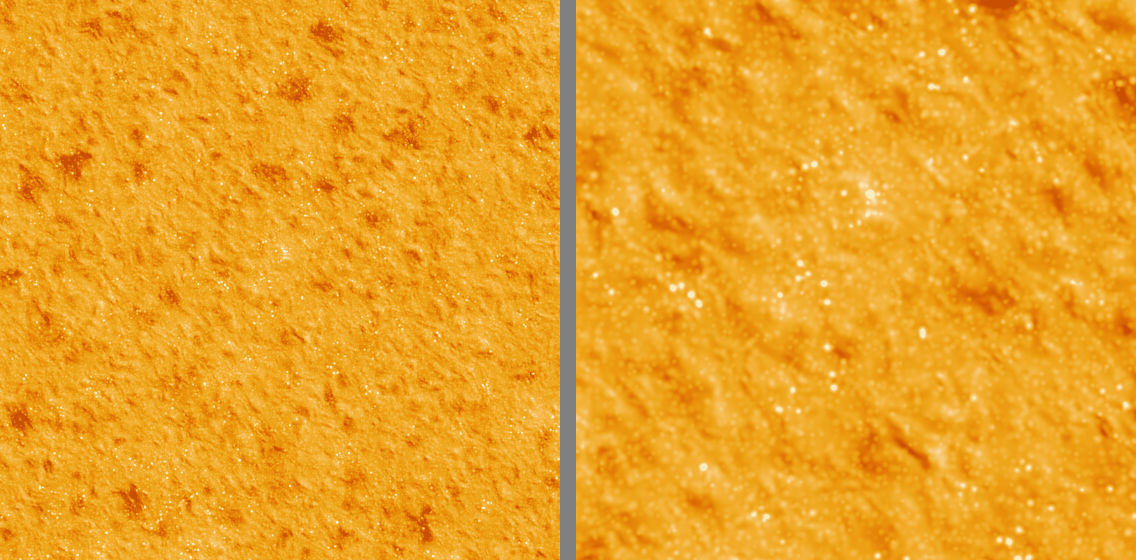
Left, the full canvas; right, a detail of the centre.
Reproduce this texture procedurally as a WebGL 1 fragment shader.

```glsl
precision highp float;
uniform vec2 u_resolution;

vec3 hash3(vec2 cell) {
  vec3 q = fract(cell.xyx * vec3(0.1031, 0.1030, 0.0973));
  q += dot(q, q.yxz + 33.33);
  return fract((q.xxy + q.yzz) * q.zyx);
}

// Cellular noise: one soft round blob per cell; higher rarity leaves fewer strong ones.
float blobs(vec2 p, float radius, float rarity) {
  vec2 cell = floor(p);
  vec2 local = fract(p);
  float sum = 0.0;
  for (int y = -1; y <= 1; y++) {
    for (int x = -1; x <= 1; x++) {
      vec2 offset = vec2(float(x), float(y));
      vec3 h = hash3(cell + offset + 50.0);
      float size = radius * (0.5 + 0.5 * fract(h.z * 9.0));
      float d = length(offset + 0.1 + 0.8 * h.xy - local) / size;
      float k = max(0.0, 1.0 - d * d);
      sum += pow(h.z, rarity) * k * k;
    }
  }
  return sum;
}

// Slope of the bumps towards the light at the upper right.
float relief(vec2 p, float scale) {
  vec2 q = scale * vec2(p.x - p.y, 1.4 * (p.x + p.y)) + 31.0;
  vec2 stepUp = vec2(0.0, 0.28);
  return blobs(q - stepUp, 0.85, 1.0) - blobs(q + stepUp, 0.85, 1.0);
}

// Tone 0 is burnt orange, 7 is pale cream.
vec3 crustColor(float tone) {
  vec3 c = vec3(0.79, 0.31, 0.01);
  c = mix(c, vec3(0.87, 0.44, 0.02), clamp(tone, 0.0, 1.0));
  c = mix(c, vec3(0.91, 0.56, 0.04), clamp(tone - 1.0, 0.0, 1.0));
  c = mix(c, vec3(0.93, 0.64, 0.09), clamp(tone - 2.0, 0.0, 1.0));
  c = mix(c, vec3(0.95, 0.69, 0.20), clamp(tone - 3.0, 0.0, 1.0));
  c = mix(c, vec3(0.96, 0.74, 0.33), clamp(tone - 4.0, 0.0, 1.0));
  c = mix(c, vec3(0.97, 0.80, 0.50), clamp(tone - 5.0, 0.0, 1.0));
  return mix(c, vec3(0.99, 0.92, 0.74), clamp(tone - 6.0, 0.0, 1.0));
}

void main() {
  vec2 p = gl_FragCoord.xy / u_resolution.y;

  // Layered sines make the spot outlines uneven.
  vec2 warped = p + 0.004 * sin(p.yx * vec2(43.0, 51.0) + 3.0 * sin(p * 29.0));
  warped += 0.0018 * sin(p.yx * vec2(137.0, 151.0) + 2.0 * sin(p * 97.0));

  // Browned spots, large and small, over broad shading.
  float largeSpots = blobs(warped * 11.0 + 3.0, 0.56, 3.0);
  float smallSpots = blobs(warped * 27.0 + 17.0, 0.65, 1.5);
  float tone = 3.4 - 3.1 * largeSpots - 2.1 * smallSpots;
  tone += 0.8 * (blobs(warped * 8.0 + 7.0, 0.9, 1.0) - 0.25);

  // Lit bumps and fine grain.
  tone += 1.6 * relief(warped, 27.0) + 1.3 * relief(warped, 62.0);
  tone += 1.6 * (blobs(p * 210.0 + 11.0, 0.8, 1.0) - 0.2);

  // Glints gather in patches and on the large spots.
  float patches = blobs(p * 23.0 + 41.0, 0.9, 1.0) + 0.5 * largeSpots;
  float glints = blobs(p * 190.0 + 23.0, 0.75, 8.0);
  tone += 5.5 * glints * smoothstep(0.1, 0.6, patches);

  gl_FragColor = vec4(crustColor(tone), 1.0);
}
```
